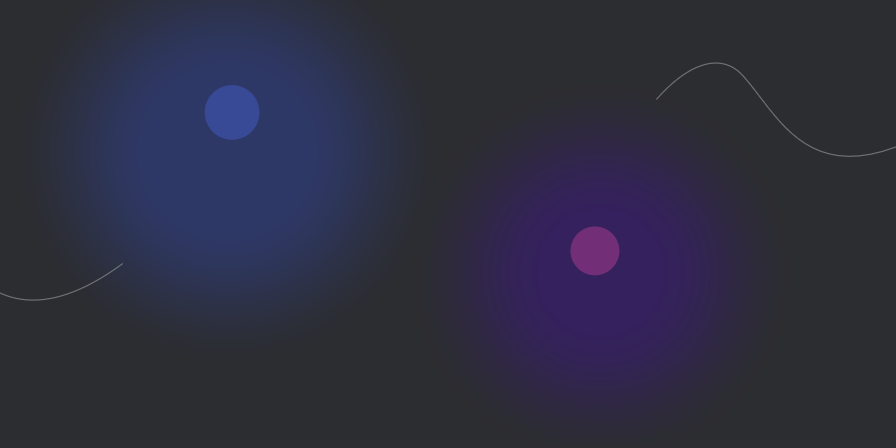
This background is drawn by a Shadertoy shader. Its source:

```glsl
#define BASE_COLOR   vec3(0.171, 0.175, 0.190)
#define BLUE_GLOW    vec3(0.180, 0.220, 0.402)
#define PURPLE_GLOW  vec3(0.205, 0.130, 0.365)
#define BLUE_DISC    vec3(0.220, 0.288, 0.590)
#define PINK_DISC    vec3(0.448, 0.186, 0.470)
#define LINE_COLOR   vec3(0.440, 0.445, 0.460)
#define LINE_WIDTH   0.0026
#define CURVE_STEPS  20

float segmentDistance(vec2 p, vec2 a, vec2 b) {
    vec2 ab = b - a;
    float t = clamp(dot(p - a, ab) / dot(ab, ab), 0.0, 1.0);
    return length(p - a - ab * t);
}

vec2 bezierPoint(vec2 a, vec2 b, vec2 c, vec2 d, float t) {
    float s = 1.0 - t;
    return s * s * s * a + 3.0 * s * s * t * b + 3.0 * s * t * t * c + t * t * t * d;
}

float bezierDistance(vec2 p, vec2 a, vec2 b, vec2 c, vec2 d) {
    float nearest = 1e3;
    vec2 previous = a;
    for (int i = 1; i <= CURVE_STEPS; i++) {
        vec2 next = bezierPoint(a, b, c, d, float(i) / float(CURVE_STEPS));
        nearest = min(nearest, segmentDistance(p, previous, next));
        previous = next;
    }
    return nearest;
}

// Soft radial falloff, full inside the inner radius
float glow(vec2 p, vec2 center, float inner, float outer) {
    return 1.0 - smoothstep(inner, outer, length(p - center));
}

// Antialiased fill of a signed distance
float coverage(float dist, float pixel) {
    return clamp(0.5 - dist / pixel, 0.0, 1.0);
}

void mainImage(out vec4 fragColor, in vec2 fragCoord) {
    // Canvas height is one unit
    vec2 p = fragCoord / iResolution.y;
    float pixel = 1.0 / iResolution.y;

    // Blurred glows
    vec3 color = BASE_COLOR;
    color = mix(color, BLUE_GLOW, glow(p, vec2(0.508, 0.661), 0.155, 0.495));
    color = mix(color, PURPLE_GLOW, glow(p, vec2(1.341, 0.392), 0.12, 0.44));

    // Thin curves: two joined spans on the right, one on the left
    float curve = bezierDistance(p, vec2(1.466, 0.779), vec2(1.542, 0.865),
                                    vec2(1.615, 0.883), vec2(1.661, 0.828));
    curve = min(curve, bezierDistance(p, vec2(1.661, 0.828), vec2(1.734, 0.745),
                                         vec2(1.797, 0.596), vec2(2.0, 0.672)));
    curve = min(curve, bezierDistance(p, vec2(0.0, 0.346), vec2(0.073, 0.3125),
                                         vec2(0.164, 0.331), vec2(0.273, 0.411)));
    color = mix(color, LINE_COLOR, coverage(curve - 0.5 * LINE_WIDTH, pixel));

    // Solid discs
    float blueDisc = length(p - vec2(0.518, 0.749)) - 0.061;
    float pinkDisc = length(p - vec2(1.328, 0.440)) - 0.0545;
    color = mix(color, BLUE_DISC, coverage(blueDisc, pixel));
    color = mix(color, PINK_DISC, coverage(pinkDisc, pixel));

    fragColor = vec4(color, 1.0);
}
```
